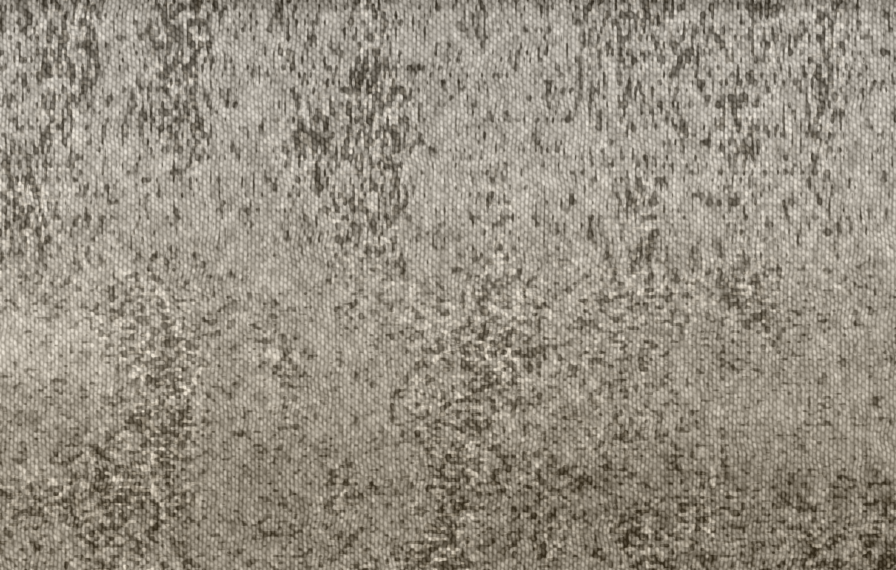
This texture is drawn by a WebGL 2 fragment shader. Its source:

```glsl
#version 300 es
precision highp float;
// Worn metallic woven cloth: fine thread dashes, dark abraded patches, warm glints.

uniform vec2 u_resolution;
out vec4 fragColor;

// Lengths are fractions of the canvas height.
const vec2 THREADS = vec2(142.0, 88.0);      // dashes per unit, across and up
const vec2 STREAK_SCALE = vec2(200.0, 76.0); // upright flecks, upper cloth
const vec2 FLECK_SCALE = vec2(112.0, 165.0); // level flecks, lower cloth
const vec2 MOTTLE_SCALE = vec2(52.0, 34.0);
const vec2 PATCH_SCALE = vec2(6.5, 4.0);
const float TOP_TONE = 0.625;
const float BOTTOM_TONE = 0.490;
const float THREAD_RELIEF = 0.17;
const float GRAIN_AMOUNT = 0.19;
const float MOTTLE_AMOUNT = 0.09;
const float FLECK_DEPTH = 0.27;
const float GLINT_AMOUNT = 0.24;
const vec3 WARM_TINT = vec3(0.030, 0.0, -0.052);
const vec2 SHEEN_CENTRE = vec2(0.04, 0.39);
const vec2 SHEEN_SIZE = vec2(0.20, 0.07);
const int SAMPLES = 2;                       // per axis, for smooth edges

float hash(vec2 p) {
    vec3 q = fract(vec3(p.xyx) * 0.1031);
    q += dot(q, q.yzx + 33.33);
    return fract((q.x + q.y) * q.z);
}

float noise(vec2 p) {
    vec2 i = floor(p), f = fract(p);
    f = f * f * (3.0 - 2.0 * f);
    return mix(mix(hash(i), hash(i + vec2(1, 0)), f.x),
               mix(hash(i + vec2(0, 1)), hash(i + vec2(1, 1)), f.x), f.y);
}

float fbm(vec2 p) {
    float sum = 0.0, amp = 0.5;
    for (int i = 0; i < 4; i++) {
        sum += amp * noise(p);
        p = p * 2.03 + 17.3;
        amp *= 0.5;
    }
    return sum / 0.9375;
}

// Slim upright dashes in loose rows, each with its own brightness.
float threads(vec2 p) {
    vec2 q = p * THREADS;
    q.x += 0.9 * noise(p * vec2(16.0, 30.0));
    float column = floor(q.x);
    q.y += 0.4 * mod(column, 2.0) + 0.25 * hash(vec2(column, 7.0)) + 0.5 * noise(p * 18.0);
    vec2 f = fract(q) - 0.5;
    f.x += 0.15 * f.y;
    float dash = 1.0 - smoothstep(0.12, 0.58, length(f * vec2(1.0, 0.85)));
    return dash * (0.7 + 0.6 * hash(floor(q) + 5.0)) - 0.42;
}

// Broad light and shade of the draped cloth.
float drape(vec2 p) {
    float tone = mix(BOTTOM_TONE, TOP_TONE, smoothstep(0.0, 0.75, p.y));
    tone += 0.06 * (fbm(p * vec2(1.6, 7.0) + 40.0) - 0.5);
    vec2 d = (p - SHEEN_CENTRE) / SHEEN_SIZE;
    tone += 0.11 * exp(-dot(d, d));
    float fold = smoothstep(0.24, 0.16, p.y + 0.03 * noise(p * 4.0));
    tone -= 0.05 * fold * smoothstep(0.65, 1.0, p.x);
    return tone - 0.10 * smoothstep(0.97, 1.0, p.y);
}

vec3 cloth(vec2 p) {
    float upper = smoothstep(0.3, 0.75, p.y);

    // Abraded areas with soft borders: tall at the top, wider further down.
    float wide = fbm(p * PATCH_SCALE * vec2(0.8, 1.0) + 3.7);
    float tall = fbm(p * PATCH_SCALE * vec2(1.4, 0.8) + 21.0);
    float worn = smoothstep(0.38, 0.78, mix(wide, tall, upper));
    float wear = clamp(worn + 0.14 * smoothstep(0.65, 1.0, p.y), 0.0, 1.0);

    // Gaps where the dark backing shows through, loosely clustered.
    float mottle = noise(p * MOTTLE_SCALE + 31.0) - 0.5;
    float level = noise(p * FLECK_SCALE + 9.0);
    float upright = noise(p * STREAK_SCALE + 63.0);
    float fleck = mix(level, upright, smoothstep(0.25, 0.75, 0.15 + 0.7 * upper));
    float limit = mix(0.78, 0.42, wear) + 0.18 * mottle;
    float gap = smoothstep(limit - 0.13, limit + 0.19, fleck);

    // Shiny weft floats, strongest in worn areas of the lower cloth.
    float shine = noise(p * FLECK_SCALE * vec2(1.1, 1.0) + 140.0);
    float glint = smoothstep(0.52, 0.84, shine) * (0.15 + 0.85 * worn);

    float grain = noise(p * vec2(200.0, 105.0) + 80.0) - 0.5;
    float tone = drape(p) + THREAD_RELIEF * threads(p);
    tone += GRAIN_AMOUNT * grain + MOTTLE_AMOUNT * mottle;
    tone -= FLECK_DEPTH * gap * mix(0.72, 1.0, upper);
    tone += GLINT_AMOUNT * glint * mix(1.0, 0.55, upper);
    tone = clamp(tone + 0.012, 0.16, 0.90);

    float warmth = mix(1.15, 0.75, smoothstep(0.1, 0.95, p.y)) + 0.2 * glint;
    return tone + WARM_TINT * warmth;
}

void main() {
    vec3 sum = vec3(0.0);
    for (int j = 0; j < SAMPLES; j++) {
        for (int i = 0; i < SAMPLES; i++) {
            vec2 offset = (vec2(i, j) + 0.5) / float(SAMPLES) - 0.5;
            sum += cloth((gl_FragCoord.xy + offset) / u_resolution.y);
        }
    }
    fragColor = vec4(sum / float(SAMPLES * SAMPLES), 1.0);
}
```
